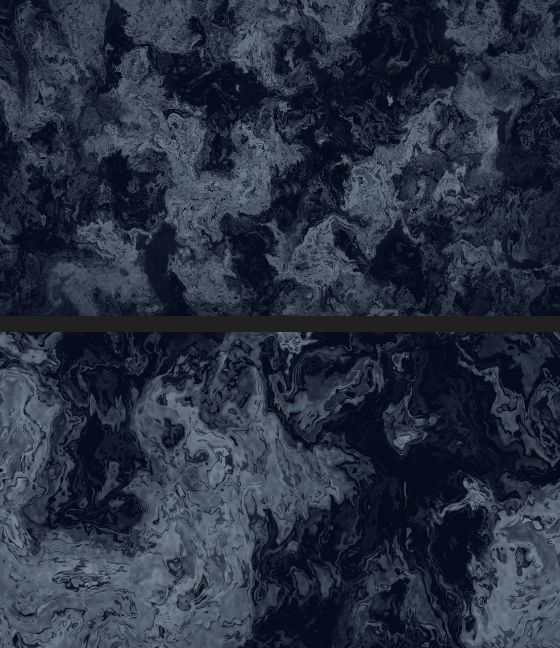
Top: the whole. Bottom: its middle third, enlarged.
Reproduce this texture procedurally as a Shadertoy shader.

```glsl
#define SCALE 8.6
#define COARSE_WARP 2.8
#define FINE_WARP 2.5
#define OCTAVES 6
#define ROUGHNESS 0.5
#define BRIGHTNESS 0.43
#define CONTRAST 1.7
#define BAND_COUNT 15.0
#define BAND_DEPTH 1.4
#define VIGNETTE 0.95
#define INK vec3(0.025, 0.045, 0.105)
#define SLATE vec3(0.40, 0.45, 0.50)

float hash(vec2 p) {
    vec3 h = fract(p.xyx * 0.1031);
    h += dot(h, h.yzx + 33.33);
    return fract((h.x + h.y) * h.z);
}

float noise(vec2 p) {
    vec2 cell = floor(p), f = fract(p);
    f = f * f * (3.0 - 2.0 * f);
    float bottom = mix(hash(cell), hash(cell + vec2(1, 0)), f.x);
    float top = mix(hash(cell + vec2(0, 1)), hash(cell + vec2(1, 1)), f.x);
    return mix(bottom, top, f.y);
}

// Layered noise, turned between octaves to hide the lattice
float fbm(vec2 p) {
    const mat2 turn = mat2(1.6, 1.2, -1.2, 1.6);
    float sum = 0.0, total = 0.0, amplitude = 1.0;
    for (int i = 0; i < OCTAVES; i++) {
        sum += amplitude * noise(p);
        total += amplitude;
        amplitude *= ROUGHNESS;
        p = turn * p + 17.3;
    }
    return sum / total;
}

vec2 fbm2(vec2 p) {
    return vec2(fbm(p + 31.7), fbm(p + vec2(85.2, 61.4)));
}

// Lightness of the folded stone, 0 = ink, 1 = slate
float stone(vec2 p) {
    vec2 coarse = fbm2(p) - 0.5;
    vec2 fine = fbm2(p * 1.4 + COARSE_WARP * coarse) - 0.5;
    float height = fbm(p + FINE_WARP * fine + 47.0);

    // Broad light and dark regions, and calm plates
    float region = noise(p * 0.4 + 0.8 * coarse + 5.0) - 0.5;
    float calm = smoothstep(0.65, 0.85, noise(p * 0.7 + 2.0 * coarse + 12.0));
    float tone = BRIGHTNESS + CONTRAST * (height - 0.5) + 0.14 * region + 0.15 * calm;

    // Contour bands, wide and narrow
    float wide = noise(vec2(height * BAND_COUNT, 7.5 + fine.x * 4.0)) - 0.5;
    float narrow = noise(vec2(height * BAND_COUNT * 2.5, 29.5 + fine.y * 6.0)) - 0.5;
    tone += BAND_DEPTH * (0.6 * wide + 0.6 * narrow) * (1.0 - 0.65 * calm);

    // Thin dark seams along the folds
    float seam = abs(fract((height + 0.4 * fine.y) * 9.0) - 0.5);
    tone -= 0.5 * (1.0 - smoothstep(0.04, 0.12, seam)) * (1.0 - 0.5 * calm);

    // Smooth ink hollows, stretched along a steep diagonal
    vec2 slant = vec2(p.x + 0.45 * p.y, 0.6 * p.y - 0.2 * p.x);
    float hollow = noise(slant * 1.1 + 1.3 * fine + 1.0 * coarse + 73.0);
    tone = mix(0.02 + 0.12 * max(tone, 0.0), tone, smoothstep(0.13, 0.19, hollow));

    // Mineral grain
    return tone + 0.25 * (noise(p * 30.0) - 0.5) * smoothstep(0.1, 0.4, tone);
}

void mainImage(out vec4 fragColor, in vec2 fragCoord) {
    // Four samples per pixel smooth the finest folds
    float tone = 0.0;
    for (int i = 0; i < 4; i++) {
        vec2 offset = vec2(i % 2, i / 2) * 0.5 - 0.25;
        vec2 p = (fragCoord + offset) / iResolution.y * SCALE * vec2(1.0, 0.85);
        tone += 0.25 * clamp(stone(p + 5.0), 0.0, 1.25);
    }

    // Darkened borders, brightest above the middle
    vec2 centred = fragCoord / iResolution.xy - vec2(0.52, 0.54);
    tone *= 1.0 - VIGNETTE * dot(centred, centred);

    fragColor = vec4(mix(INK, SLATE, tone), 1.0);
}
```
